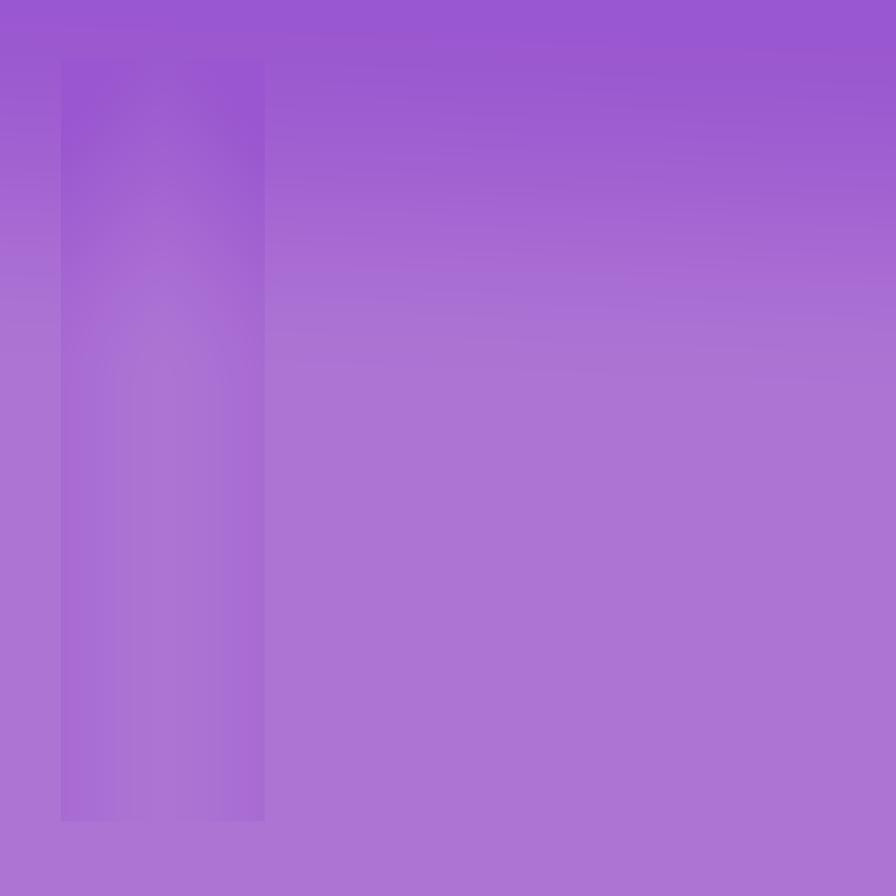
Reproduce this background procedurally as a three.js fragment shader.

```glsl
// Soft violet gradient, darker at the top, with a tall shaded panel at the left.
#define DEEP vec3(0.605, 0.345, 0.815)
#define PALE vec3(0.682, 0.455, 0.830)
#define FADE_START 0.57
#define FADE_END 1.0
#define TILT 0.035
#define PANEL_MIN vec2(0.068, 0.0833)
#define PANEL_MAX vec2(0.2955, 0.9336)
#define SIDE_SHADE 0.34
#define SHADE_POWER 1.3
#define MAX_DEPTH 1.06
#define EDGE 0.0008

varying vec2 vUv;

// Coverage of an axis-aligned box with softened edges
float boxMask(vec2 p, vec2 low, vec2 high) {
  vec2 halfSize = 0.5 * (high - low);
  vec2 q = abs(p - 0.5 * (low + high)) - halfSize;
  return 1.0 - smoothstep(-EDGE, EDGE, max(q.x, q.y));
}

// Shade growing from the panel's centre line to its sides
float sideShade(float x) {
  float centre = 0.5 * (PANEL_MIN.x + PANEL_MAX.x);
  float halfWidth = 0.5 * (PANEL_MAX.x - PANEL_MIN.x);
  float d = min(abs(x - centre) / halfWidth, 1.0);
  return SIDE_SHADE * pow(d, SHADE_POWER);
}

void main() {
  // Slightly tilted vertical fade
  float height = vUv.y + TILT * vUv.x;
  float depth = smoothstep(FADE_START, FADE_END, height);

  // Panel deepens the fade toward its sides
  float panelDepth = min(depth + sideShade(vUv.x), MAX_DEPTH);
  depth = mix(depth, panelDepth, boxMask(vUv, PANEL_MIN, PANEL_MAX));

  gl_FragColor = vec4(mix(PALE, DEEP, depth), 1.0);
}
```
